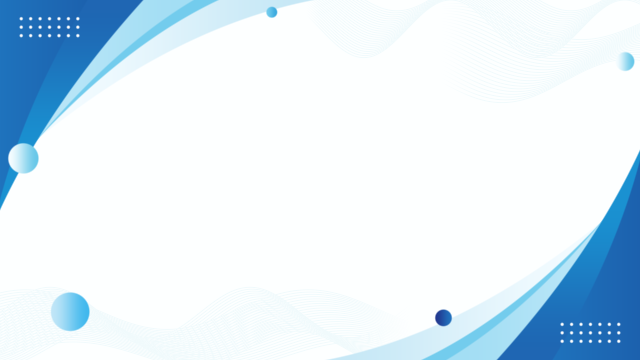
This background is drawn by a WebGL 2 fragment shader. Its source:

```glsl
#version 300 es
precision highp float;
uniform vec2 u_resolution;
out vec4 fragColor;

float pixel;

float cover(float d) {
  return smoothstep(-pixel, pixel, d);
}

// Signed distance to the parabola c.x + c.y*x + c.z*x*x, positive where y is smaller
float under(float x, float y, vec3 c) {
  float slope = c.y + 2.0 * c.z * x;
  return (c.x + x * (c.y + c.z * x) - y) / sqrt(1.0 + slope * slope);
}

// Bundle of fine sine lines; each pair runs from the first line to the last
float ribbon(vec2 p, vec2 centre, vec2 amp, float freq, vec2 phase) {
  float ink = 0.0;
  for (int i = 0; i < 24; i++) {
    float t = float(i) / 23.0;
    float a = mix(amp.x, amp.y, t);
    float angle = freq * p.x + mix(phase.x, phase.y, t);
    float y = mix(centre.x, centre.y, t) + a * sin(angle);
    float slope = a * freq * cos(angle);
    float d = abs(p.y - y) / sqrt(1.0 + slope * slope);
    ink = max(ink, cover(0.0006 - d));
  }
  return ink;
}

// Disc shaded from its left side to its right side
vec3 disc(vec3 base, vec2 p, vec2 centre, float radius, vec3 left, vec3 right) {
  vec2 d = p - centre;
  vec3 shade = mix(left, right, smoothstep(-radius, radius, d.x));
  return mix(base, shade, cover(radius - length(d)));
}

void main() {
  pixel = 1.0 / u_resolution.y;
  vec2 size = vec2(u_resolution.x * pixel, 1.0);
  vec2 p = gl_FragCoord.xy * pixel;
  p.y = 1.0 - p.y;

  // Both corners share one design, turned by half a circle
  bool turned = p.x / size.x + p.y > 1.0;
  vec2 q = turned ? size - p : p;

  // Faint line waves at the upper right and lower left
  vec3 color = vec3(0.994, 1.0, 1.0);
  float waves = ribbon(p, vec2(-0.02, 0.08), vec2(0.05, 0.08), 13.0, vec2(-0.2, 1.0))
    * smoothstep(0.84, 0.9, p.x);
  waves = max(waves, ribbon(p, vec2(0.06, 0.225), vec2(0.05, 0.06), 9.0, vec2(-0.4, 1.585))
    * smoothstep(1.2, 1.35, p.x));
  float lowFade = 1.0 - smoothstep(0.95, 1.18, p.x);
  waves = max(waves, lowFade * ribbon(p, vec2(0.868, 0.97), vec2(0.07, 0.05), 11.3, vec2(-3.14, -4.6)));
  waves = max(waves, lowFade * ribbon(p, vec2(0.86, 0.99), vec2(0.055, 0.04), 8.0, vec2(-2.14, -3.2)));
  color = mix(color, vec3(0.80, 0.93, 0.96), 0.42 * waves);

  // Pale, bright and light bands fanning out from one tip
  float u = min(q.x - 0.104, 0.85);
  vec3 pale = mix(vec3(0.95, 0.985, 1.0), vec3(0.78, 0.91, 0.965), smoothstep(0.15, 0.85, q.x));
  color = mix(color, pale, cover(under(u, q.y, vec3(0.387, -0.815, 0.405))));
  color = mix(color, vec3(0.45, 0.80, 0.93), cover(under(u, q.y, vec3(0.387, -1.067, 0.592))));
  vec3 light = mix(vec3(0.72, 0.90, 0.97), vec3(0.64, 0.87, 0.955), smoothstep(0.15, 0.5, q.x));
  color = mix(color, light, cover(under(u, q.y, vec3(0.387, -1.19, 0.687))));

  // Blue corner sheets
  vec3 blue = mix(vec3(0.12, 0.40, 0.70), vec3(0.10, 0.57, 0.82), smoothstep(0.0, 0.45, q.y));
  color = mix(color, blue, cover(under(q.y, q.x, vec3(0.398, -0.903, 0.378))));
  float across = clamp(turned ? 1.0 - 4.0 * q.x : 4.0 * q.x, 0.0, 1.0);
  vec3 deep = mix(vec3(0.12, 0.45, 0.74), vec3(0.11, 0.38, 0.68), across);
  color = mix(color, deep, cover(under(q.y, q.x, vec3(0.243, -0.611, 0.312))));

  // Grid of seven by three white dots
  vec2 pitch = vec2(0.0262, 0.0235);
  vec2 fromFirst = q - vec2(0.059, 0.052);
  vec2 cell = clamp(round(fromFirst / pitch), vec2(0.0), vec2(6.0, 2.0));
  color = mix(color, vec3(1.0), cover(0.0042 - length(fromFirst - cell * pitch)));

  // Shaded discs
  vec3 sky = vec3(0.40, 0.78, 0.91);
  color = disc(color, p, vec2(0.065, 0.440), 0.042, vec3(0.96, 0.99, 1.0), sky);
  color = disc(color, p, vec2(0.195, 0.866), 0.0535, vec3(0.75, 0.90, 0.97), vec3(0.25, 0.72, 0.93));
  color = disc(color, p, vec2(0.755, 0.034), 0.015, vec3(0.45, 0.80, 0.93), vec3(0.22, 0.66, 0.87));
  color = disc(color, p, vec2(1.736, 0.171), 0.026, vec3(0.96, 0.99, 1.0), sky);
  color = disc(color, p, vec2(1.232, 0.883), 0.023, vec3(0.13, 0.22, 0.56), vec3(0.13, 0.44, 0.74));

  fragColor = vec4(color, 1.0);
}
```
